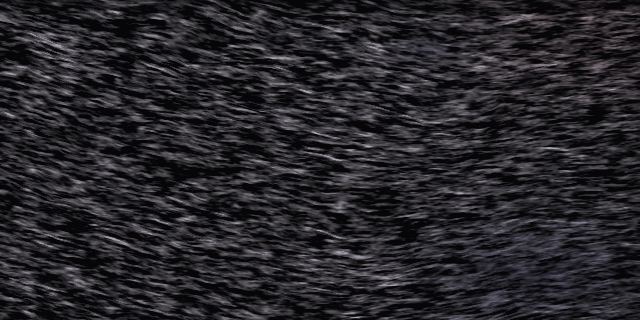
Reproduce this texture procedurally as a Shadertoy shader.

```glsl
float hash(vec2 p) {
    vec3 q = fract(vec3(p.xyx) * vec3(0.1031, 0.1030, 0.0973));
    q += dot(q, q.yzx + 33.33);
    return fract((q.x + q.y) * q.z);
}

float noise(vec2 p) {
    vec2 i = floor(p), f = fract(p);
    f = f * f * (3.0 - 2.0 * f);
    return mix(mix(hash(i), hash(i + vec2(1, 0)), f.x),
               mix(hash(i + vec2(0, 1)), hash(i + vec2(1, 1)), f.x), f.y);
}

// One row of fibres, shifted sideways by a random amount
float fibreRow(float x, float row) {
    x += 17.0 * hash(vec2(row, 71.0));
    float i = floor(x);
    return mix(hash(vec2(i, row)), hash(vec2(i + 1.0, row)), smoothstep(0.05, 0.95, fract(x)));
}

// Staggered streaks with firm edges, centred on zero
float fibres(vec2 p) {
    float row = floor(p.y);
    return mix(fibreRow(p.x, row), fibreRow(p.x, row + 1.0),
               smoothstep(0.25, 0.75, fract(p.y))) - 0.5;
}

// Sparse long hairs: only the brightest fibres
float hairs(vec2 p) {
    return smoothstep(0.2, 0.4, fibres(p));
}

// Leans the flow by a slope
vec2 lean(vec2 p, float slope) {
    return vec2(p.x, p.y - slope * (p.x - 21.0));
}

void mainImage(out vec4 fragColor, in vec2 fragCoord) {
    vec2 p = fragCoord / iResolution.y;
    float across = 2.0 * fragCoord.x / iResolution.x;

    // Flow: falling on the left, bending to rise on the right
    float bend = 0.9 + 0.6 * p.y;
    vec2 q = p + 20.0;
    q.y += 0.20 * across - 0.034 * log(1.0 + exp((across - bend) / 0.11));
    q.y += 0.032 * noise(p * vec2(3.5, 5.0) + 3.0);
    q.y += 0.008 * noise(p * vec2(12.0, 18.0) + 40.0);
    q.y += 0.0035 * noise(p * vec2(34.0, 50.0) + 80.0);

    // Fibres of four sizes, each leaning its own way
    float relief = 0.55 * fibres(lean(q, -0.10) * vec2(13.0, 78.0))
                 + 0.95 * fibres(q * vec2(22.0, 112.0) + 5.0)
                 + 0.80 * fibres(lean(q, 0.07) * vec2(38.0, 165.0) + 9.0)
                 + 0.45 * fibres(lean(q, -0.06) * vec2(80.0, 200.0) + 31.0);
    relief /= 0.345;

    // Broken pale hairs, falling and rising, and small dark hollows
    float fallMask = smoothstep(0.25, 0.7, noise(p * vec2(9.0, 15.0) + 60.0));
    float riseMask = smoothstep(0.45, 0.8, noise(p * vec2(8.0, 14.0) + 90.0));
    float strands = fallMask * hairs(lean(q, -0.15) * vec2(6.0, 125.0))
                  + 0.8 * riseMask * hairs(lean(q, 0.22) * vec2(7.0, 120.0) + 30.0);
    relief += 1.5 * strands * (0.4 + 0.9 * noise(q * vec2(40.0, 90.0)));
    relief -= 1.0 * smoothstep(0.66, 0.86, noise(q * vec2(15.0, 55.0) + 50.0));

    // Softer contrast toward the right, and two faint bluish hazes
    vec2 hazeLow = (vec2(across, p.y) - vec2(1.68, 0.14)) / vec2(0.3, 0.17);
    vec2 hazeHigh = (vec2(across, p.y) - vec2(1.33, 0.85)) / vec2(0.09, 0.06);
    float haze = exp(-dot(hazeLow, hazeLow)) + 0.7 * exp(-dot(hazeHigh, hazeHigh));
    relief *= mix(1.06, 0.9, smoothstep(0.9, 1.8, across)) * (1.0 - 0.35 * haze);

    // Tone curve with clipped shadows and lifted highlights
    float glint = max(relief - 1.0, 0.0);
    float light = 0.15 + 0.122 * relief + 0.012 * glint * glint + 0.01 * haze;
    light *= 0.65 + 0.35 * smoothstep(0.0, 0.06, 1.0 - p.y);
    light *= 0.85 + 0.15 * smoothstep(0.0, 0.1, 2.0 - across);
    light = clamp(light, 0.025, 0.66);

    // Cool grey, warmer at the upper right
    float warmth = smoothstep(1.2, 1.8, across) * smoothstep(0.5, 0.9, p.y);
    vec3 tint = vec3(1.0, 0.965, 1.03) + warmth * vec3(0.05, -0.02, -0.02);
    tint += haze * vec3(-0.03, -0.01, 0.12);
    fragColor = vec4(light * tint + vec3(0.0, 0.0, 0.004), 1.0);
}
```
